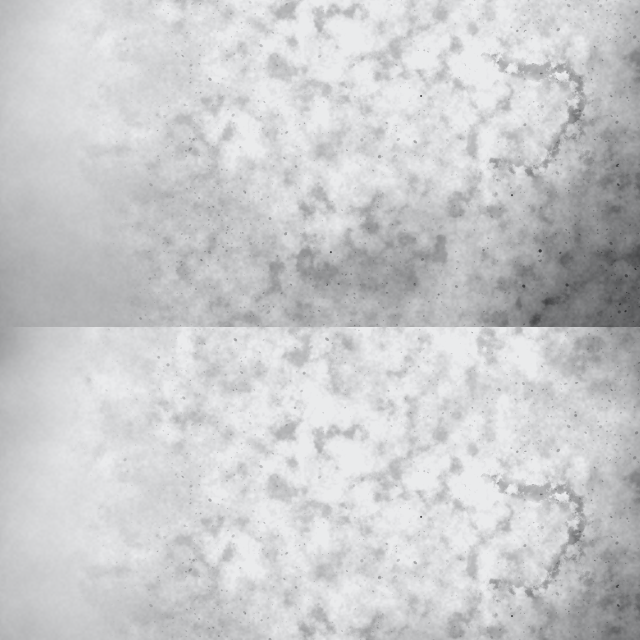
Give the GLSL for this texture, as a Shadertoy shader.

```glsl
float hash(vec2 p) {
    vec3 q = fract(vec3(p.xyx) * 0.1031);
    q += dot(q, q.yzx + 33.33);
    return fract((q.x + q.y) * q.z);
}

float noise(vec2 p) {
    vec2 i = floor(p), f = fract(p);
    f = f * f * (3.0 - 2.0 * f);
    return mix(mix(hash(i), hash(i + vec2(1, 0)), f.x),
               mix(hash(i + vec2(0, 1)), hash(i + vec2(1, 1)), f.x), f.y);
}

float fbm(vec2 p) {
    float sum = 0.0, amp = 0.5;
    for (int i = 0; i < 5; i++) {
        sum += amp * noise(p);
        p = mat2(1.6, 1.2, -1.2, 1.6) * p + 17.3;
        amp *= 0.5;
    }
    return sum / 0.97;
}

float blob(vec2 p, vec2 center, vec2 size) {
    vec2 d = (p - center) / size;
    return exp(-dot(d, d));
}

float segment(vec2 p, vec2 a, vec2 b) {
    vec2 d = b - a;
    return length(p - a - d * clamp(dot(p - a, d) / dot(d, d), 0.0, 1.0));
}

// Small dark holes scattered over a jittered grid
float pits(vec2 p, float cells, float density, float pixel) {
    vec2 id = floor(p * cells);
    vec2 center = 0.3 + 0.4 * vec2(hash(id + 3.1), hash(id + 8.7));
    vec2 d = (fract(p * cells) - center) / cells;
    d.x += d.y * (hash(id + 5.0) - 0.5);
    float radius = mix(0.06, 0.2, hash(id + 21.0)) / cells;
    float hole = 1.0 - smoothstep(radius - pixel, radius + pixel, length(d));
    return hole * step(hash(id + 40.0), density) * (0.3 + 0.7 * hash(id + 60.0));
}

// Broad light and shade of the slab, p.y running downward
float shading(vec2 p, float cloud) {
    float low = smoothstep(0.3, 0.66, p.y);
    float top = 1.0 - smoothstep(0.0, 0.11, p.y);
    float light = 0.882 - 0.14 * low;
    light -= (0.12 + 0.16 * top) * exp(-p.x / 0.085);
    float edge = 0.935 + 0.04 * blob(p, vec2(p.x, 0.21), vec2(1.0, 0.1)) - 0.13 * low;
    float side = p.x - edge + 0.16 * cloud;
    light -= (0.33 + 0.07 * top) * smoothstep(-0.12, 0.12, side);
    light -= 0.13 * blob(p, vec2(0.58, 0.575), vec2(0.11, 0.055));
    light -= 0.08 * blob(p, vec2(0.68, 0.49), vec2(0.08, 0.05));
    light -= 0.05 * blob(p, vec2(0.54, 0.04), vec2(0.05, 0.08));
    light -= 0.05 * blob(p, vec2(0.29, 0.43), vec2(0.11, 0.08));
    return light;
}

void mainImage(out vec4 fragColor, in vec2 fragCoord) {
    vec2 uv = fragCoord / iResolution.xy;
    float pixel = 0.7 / iResolution.y;

    // The slab repeats downward and leaves a hard horizontal seam
    vec2 p = vec2(uv.x, mod(1.0 - uv.y + 0.147, 0.6576));
    float cloud = fbm(p * 8.0 + 4.0) - 0.5;
    float light = shading(p, cloud);

    // Smooth plaster at the left, rougher surface beyond
    float rough = smoothstep(0.1, 0.3, p.x + 0.2 * cloud);
    float patches = fbm(p * 42.0 + 9.0);
    light += 0.13 * cloud;
    light += 0.10 * (fbm(p * 24.0 + 31.0) - 0.5) * (0.3 + 0.7 * rough);
    light -= 0.16 * rough * smoothstep(0.5, 0.78, patches) * (0.7 + cloud * 2.0);
    light += 0.05 * rough * smoothstep(0.5, 0.25, patches);

    // Crumbled vein at the right
    vec2 q = p + 0.05 * (vec2(noise(p * 25.0), noise(p * 25.0 + 50.0)) - 0.5);
    float vein = min(segment(q, vec2(0.76, 0.23), vec2(0.9, 0.29)),
                 min(segment(q, vec2(0.9, 0.29), vec2(0.9, 0.36)),
                     segment(q, vec2(0.9, 0.35), vec2(0.77, 0.43))));
    float crumbs = smoothstep(0.46, 0.68, fbm(p * 75.0));
    light -= 0.25 * crumbs * exp(-vein * vein * 2200.0);

    // Pits and fine grain
    float density = 0.05 + 0.2 * rough * smoothstep(-0.15, 0.2, -cloud);
    light -= 0.25 * rough * pits(p, 75.0, density * 0.5, pixel);
    light -= 0.18 * rough * pits(p + 0.37, 140.0, density, pixel);
    float grain = noise(p * 260.0) + noise(p * 170.0 + 70.0) - 1.0;
    light += 0.045 * grain * (0.35 + 0.65 * rough);

    // Deepest holes
    float hole = min(length(p - vec2(0.844, 0.539)) - 0.0025,
                 min(length(p - vec2(0.8, 0.452)) - 0.0015,
                 min(length(p - vec2(0.658, 0.297)) - 0.0015,
                     length(p - vec2(0.517, 0.541)) - 0.0015)));
    light = mix(light, 0.16, 0.85 * (1.0 - smoothstep(-pixel, pixel, hole)));

    light = clamp(light, 0.12, 0.92);
    fragColor = vec4(vec3(light) + vec3(-0.003, 0.0, 0.006), 1.0);
}
```
